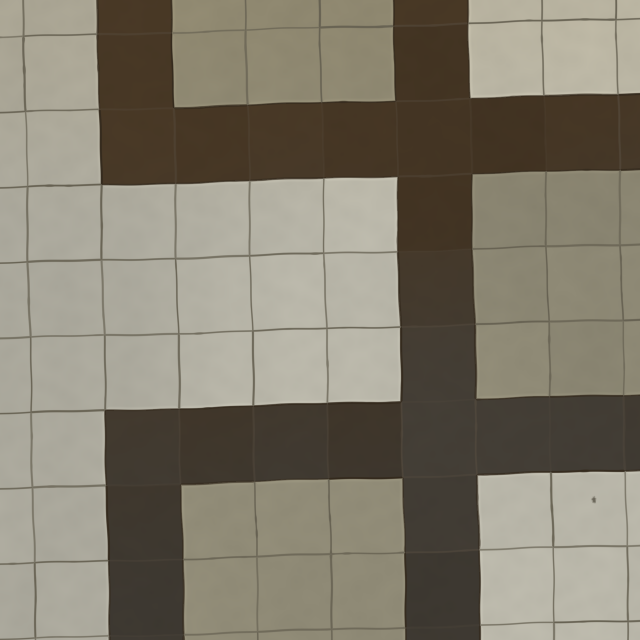
This texture is drawn by a WebGL 2 fragment shader. Its source:

```glsl
#version 300 es
precision highp float;
// Worn square mosaic tiles: pale and tan fields framed by dark brown bands.

uniform vec2 u_resolution;
out vec4 fragColor;

// Grid, in canvas units measured from the upper left corner
const vec2 PITCH = vec2(0.1158, 0.1176);    // tile size
const vec2 START = vec2(0.0365, 0.0586);    // first joint crossing
const vec2 SKEW = vec2(-0.0193, 0.0300);    // slant of columns and rows
const float BLOCK = 4.0;                    // tiles per block, band included
const float JOINT_HALF = 0.0014;            // half width of a joint
const float WOBBLE = 0.010;                 // joint waviness, in tiles
const float SPECK_CHANCE = 0.09;
const int SAMPLES = 3;                      // antialiasing grid per side

const vec3 PALE = vec3(0.70, 0.69, 0.64);
const vec3 TAN = vec3(0.57, 0.55, 0.47);
const vec3 BROWN = vec3(0.27, 0.21, 0.14);
const vec3 UMBER = vec3(0.25, 0.23, 0.20);
const vec3 JOINT_LIGHT = vec3(0.40, 0.38, 0.32);
const vec3 JOINT_DARK = vec3(0.34, 0.30, 0.25);
const vec3 JOINT_EDGE = vec3(0.20, 0.16, 0.11);

const float KIND_PALE = 0.0;
const float KIND_TAN = 1.0;
const float KIND_DARK = 2.0;

float hash(vec2 p) {
  vec3 q = fract(vec3(p.xyx) * 0.1031);
  q += dot(q, q.yzx + 33.33);
  return fract((q.x + q.y) * q.z);
}

// Distance to the nearest scattered cell point
float cellular(vec2 p) {
  vec2 cell = floor(p);
  float nearest = 1.0;
  for (int j = -1; j <= 1; j++)
    for (int i = -1; i <= 1; i++) {
      vec2 c = cell + vec2(i, j);
      vec2 point = c + vec2(hash(c), hash(c + 57.0));
      nearest = min(nearest, length(point - p));
    }
  return nearest;
}

// Bands start each block; blocks alternate pale and tan
float tileKind(vec2 id) {
  vec2 block = floor((id - 1.0) / BLOCK);
  vec2 place = mod(id - 1.0, BLOCK);
  if (block.x < 0.0) return KIND_PALE;
  bool isTan = mod(block.x + block.y, 2.0) > 0.5;
  bool openSide = block.x < 0.5 && !isTan;
  if (place.y < 0.5 || (place.x < 0.5 && !openSide)) return KIND_DARK;
  return isTan ? KIND_TAN : KIND_PALE;
}

vec3 tileColor(float kind, vec2 id, vec2 p) {
  float tone = hash(id + 11.0) - 0.5;
  vec3 warm = mix(vec3(1.0, 0.985, 0.95), vec3(1.0), smoothstep(0.0, 0.4, p.y));
  if (kind == KIND_DARK) {
    float fade = smoothstep(0.2, 0.85, p.y + 0.2 * (p.x - 0.5) + 0.25 * tone);
    return mix(BROWN, UMBER, fade) * (1.0 + 0.12 * tone);
  }
  if (kind == KIND_TAN) return TAN * warm * (mix(1.03, 0.95, p.x) + 0.05 * tone);
  float light = 0.955 + 0.085 * smoothstep(0.05, 0.55, p.x);
  return PALE * warm * (light + 0.03 * tone);
}

vec3 surface(vec2 p, float pixel) {
  vec2 grid = (p - START + SKEW * p.yx) / PITCH;
  grid += WOBBLE * (sin(grid.yx * vec2(2.3, 1.9) + 1.0)
                    + 0.4 * sin(grid.yx * vec2(9.1, 7.7)));
  vec2 id = floor(grid);
  vec2 inTile = fract(grid);
  float kind = tileKind(id);
  vec3 color = tileColor(kind, id, p);

  // Soft mottling
  float mottle = cellular(p * 38.0) - 0.45;
  mottle += 0.5 * sin(p.x * 61.0 + 2.0 * sin(p.y * 47.0)) * sin(p.y * 53.0);
  color *= 1.0 + 0.018 * mottle;

  // Rare elongated specks
  vec2 speckAt = 0.2 + 0.6 * vec2(hash(id + 3.0), hash(id + 71.0));
  vec2 away = (inTile - speckAt) * PITCH * vec2(1.0, 0.6);
  float radius = 0.0035 * (0.6 + 0.5 * cellular(p * 300.0));
  float speck = 1.0 - smoothstep(radius - pixel, radius + pixel, length(away));
  speck *= step(hash(id + 29.0), SPECK_CHANCE) * step(kind, KIND_TAN);
  color = mix(color, JOINT_LIGHT * 0.85, speck * 0.8);

  // Nearest joint and the tile beyond it
  vec2 gap = (0.5 - abs(inTile - 0.5)) * PITCH;
  vec2 axis = gap.x < gap.y ? vec2(1.0, 0.0) : vec2(0.0, 1.0);
  vec2 side = sign(inTile - 0.5);
  float other = tileKind(id + axis * side);
  float edge = min(gap.x, gap.y);
  vec2 segment = id + axis * (max(side, 0.0) + 37.0);
  bool bothDark = min(kind, other) == KIND_DARK;
  bool border = max(kind, other) == KIND_DARK && !bothDark;

  // Thin bright rim where a light tile meets a dark band
  float rim = 1.0 - smoothstep(0.002, 0.007, edge);
  if (border && kind != KIND_DARK) color *= 1.0 + 0.06 * rim;

  // Joints, uneven in strength and slightly chipped
  vec3 jointColor = bothDark ? JOINT_DARK : (border ? JOINT_EDGE : JOINT_LIGHT);
  float strength = bothDark ? 0.15 + 0.45 * hash(segment) : 0.65 + 0.35 * hash(segment);
  float chip = smoothstep(0.22, 0.05, cellular(p * 24.0)) * hash(segment + 5.0);
  float halfWidth = JOINT_HALF * (0.75 + 0.5 * hash(segment + 9.0) + 0.5 * chip);
  float joint = 1.0 - smoothstep(halfWidth - pixel * 0.5, halfWidth + pixel * 0.5, edge);
  return mix(color, jointColor, joint * strength);
}

void main() {
  float pixel = 1.0 / min(u_resolution.x, u_resolution.y);
  vec3 sum = vec3(0.0);
  for (int j = 0; j < SAMPLES; j++)
    for (int i = 0; i < SAMPLES; i++) {
      vec2 offset = (vec2(i, j) + 0.5) / float(SAMPLES) - 0.5;
      vec2 p = (gl_FragCoord.xy + offset) / u_resolution;
      sum += surface(vec2(p.x, 1.0 - p.y), pixel);
    }
  fragColor = vec4(sum / float(SAMPLES * SAMPLES), 1.0);
}
```
